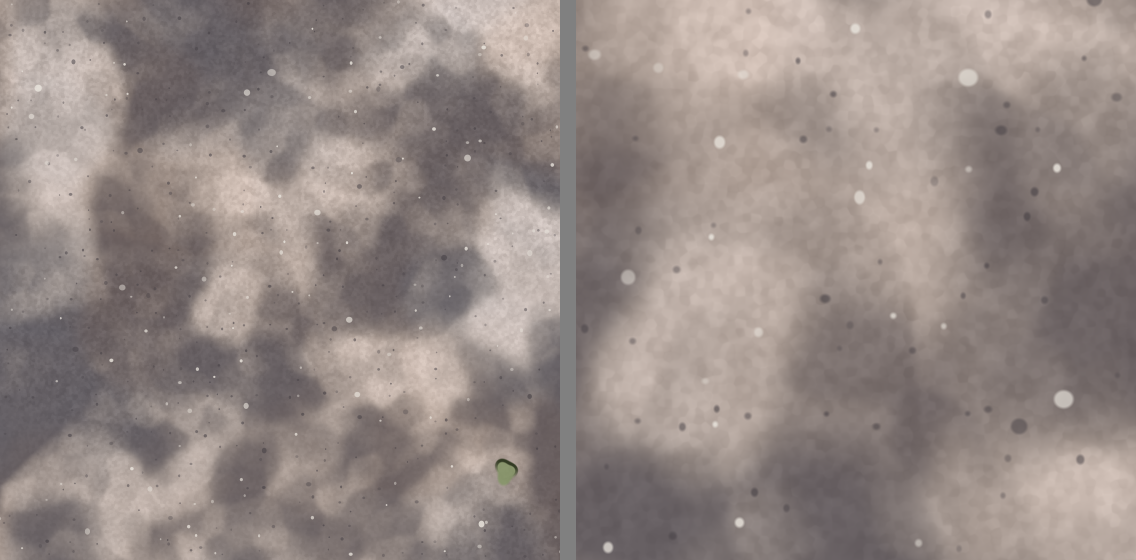
Left: the whole. Right: its middle third, enlarged.
Write a Shadertoy shader that draws this texture.

```glsl
// Weathered stone ground under dappled tree shade: soft pale sun patches over
// grey shadow, from layered cellular blob noise mapped to a colour ramp,
// then finished with fine grain, scattered grit and one small green chip.

const vec3 SHADE = vec3(0.405, 0.375, 0.385);
const vec3 SUNLIT = vec3(0.81, 0.752, 0.722);
const vec3 PALE_GRIT = vec3(0.90, 0.88, 0.85);
const vec3 DARK_GRIT = vec3(0.25, 0.23, 0.25);
const vec3 MOSS = vec3(0.50, 0.58, 0.38);
const vec3 MOSS_RIM = vec3(0.20, 0.23, 0.14);

vec3 hash3(vec2 cell, float seed) {
    vec3 p = fract(vec3(cell.xyx + seed * 17.3) * vec3(0.1031, 0.1030, 0.0973));
    p += dot(p, p.yxz + 33.33);
    return fract((p.xxy + p.yzz) * p.zyx);
}

// Cellular noise of soft round blobs, zero mean and unit variance
float blobNoise(vec2 p, float seed) {
    vec2 cell = floor(p);
    float total = 0.0;
    float power = 0.0;
    for (int y = -1; y <= 1; y++) {
        for (int x = -1; x <= 1; x++) {
            vec2 id = cell + vec2(x, y);
            vec3 rnd = hash3(id, seed);
            vec2 d = p - id - 0.1 - 0.8 * rnd.xy;
            float weight = exp(-5.0 * dot(d, d));
            total += weight * (rnd.z * 2.0 - 1.0);
            power += weight * weight;
        }
    }
    return 1.73 * total / sqrt(power);
}

// Amount of sunlight: wide patches broken up by smaller leaf gaps
float sunlight(vec2 p) {
    vec2 q = p + 0.012 * sin(p.yx * 19.0 + vec2(0.7, 2.1));
    float field = 0.80 * blobNoise(q * vec2(5.4, 4.8) + 3.0, 1.0);
    field += 0.50 * blobNoise(q * 10.5 + 7.0, 2.0);
    field += 0.30 * blobNoise(q * 21.0 + 11.0, 3.0);
    field += 0.7 * (p.y - 0.5) + 0.35 * (p.x - 0.5);
    return smoothstep(-1.4, 2.2, field);
}

// Coverage of scattered round specks, one candidate per grid cell
float specks(vec2 p, float scale, float density, float radius, float seed) {
    vec2 id = floor(p * scale);
    vec3 place = hash3(id, seed);
    vec3 look = hash3(id, seed + 5.0);
    vec2 d = (fract(p * scale) - 0.2 - 0.6 * place.xy) / scale;
    d.x *= 0.8 + 0.5 * look.z;
    float size = radius * mix(0.45, 1.0, look.x * look.x);
    float dotMask = 1.0 - smoothstep(size - 0.0012, size + 0.0012, length(d));
    return dotMask * step(place.z, density) * mix(0.45, 1.0, look.y);
}

// Small curled chip with a dark broken rim
vec3 addChip(vec3 color, vec2 p, vec2 center, float radius) {
    vec2 d = p - center;
    float angle = atan(d.y, d.x);
    float edge = length(d * vec2(1.0, 0.8)) - radius * (1.0 + 0.16 * sin(angle * 3.0 + 1.0));
    color = mix(color, MOSS, 0.75 * (1.0 - smoothstep(-0.003, 0.003, edge)));
    float rim = 1.0 - smoothstep(0.001, 0.004, abs(edge));
    return mix(color, MOSS_RIM, rim * smoothstep(-0.4, 0.8, sin(angle + 0.3)));
}

void mainImage(out vec4 fragColor, in vec2 fragCoord) {
    vec2 p = fragCoord / iResolution.y;

    // Dappled light, with yellowish half shadow and cool drifts
    float sun = sunlight(p);
    vec3 color = mix(SHADE, SUNLIT, sun);
    float halfShade = sun * (1.0 - sun) * 4.0;
    float tint = blobNoise(p * 7.0, 4.0);
    color += vec3(0.002, 0.001, -0.010) * halfShade;
    color += vec3(-0.006, 0.001, 0.007) * tint;

    // Stone grain, clearer where the sun falls and in rough patches
    float rough = smoothstep(-0.8, 1.5, blobNoise(p * 4.0 + 20.0, 5.0));
    float grain = 0.6 * blobNoise(p * 95.0, 6.0) + 0.7 * blobNoise(p * 210.0, 7.0);
    color += grain * (0.006 + 0.012 * sun + 0.008 * rough);

    // Dark pits and pale grit
    float pits = specks(p, 42.0, 0.22, 0.0030, 8.0);
    pits = max(pits, specks(p + 0.37, 17.0, 0.16, 0.0050, 9.0));
    color = mix(color, DARK_GRIT, 0.55 * pits);
    float grit = specks(p, 33.0, 0.09, 0.0035, 10.0);
    grit = max(grit, specks(p + 0.61, 14.0, 0.20, 0.0062, 11.0));
    color = mix(color, PALE_GRIT, 0.9 * grit);

    color = addChip(color, p, vec2(0.903, 0.157), 0.017);
    fragColor = vec4(clamp(color, 0.0, 1.0), 1.0);
}
```
